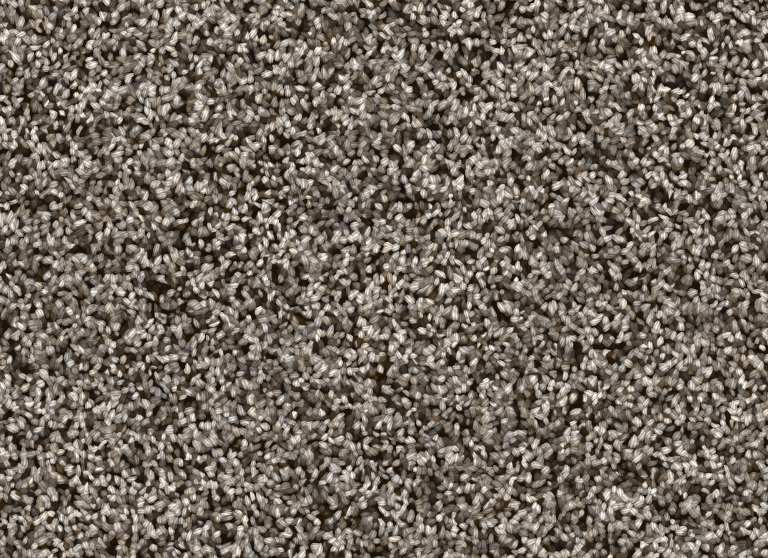
Reproduce this texture procedurally as a Shadertoy shader.

```glsl
// Dense cut-pile carpet of small, flecked yarn tufts in cream, taupe and dark brown.
// Each grid cell scatters two tilted oval tufts; a soft maximum of their heights
// picks the tuft on top and smooths its edges, with dark gaps left between them.

float hash(vec2 p) {
    return fract(sin(dot(p, vec2(127.1, 311.7))) * 43758.5453);
}

float valueNoise(vec2 p) {
    vec2 i = floor(p), f = fract(p);
    f = f * f * (3.0 - 2.0 * f);
    return mix(mix(hash(i), hash(i + vec2(1, 0)), f.x),
               mix(hash(i + vec2(0, 1)), hash(i + vec2(1, 1)), f.x), f.y);
}

// Adds one tuft to the running sum: rgb is weighted colour, a is weight
void addTuft(inout vec4 sum, vec2 p, vec2 id) {
    vec2 centre = vec2(hash(id + 0.13), hash(id + 7.31));
    float angle = 1.57 + (hash(id + 3.77) - 0.5) * 2.7;
    vec2 axis = vec2(cos(angle), sin(angle));
    vec2 offset = p - centre;
    vec2 local = vec2(dot(offset, axis), dot(offset, vec2(-axis.y, axis.x)));

    // Oval outline, slightly tapered toward one end
    float halfLength = mix(0.58, 0.86, hash(id + 11.9));
    float halfWidth = mix(0.40, 0.58, hash(id + 17.3)) * (1.0 - 0.25 * local.x);
    float d = length(local / vec2(halfLength, halfWidth));

    // Pale yarns tend to stand higher than dark ones
    float paleness = hash(id + 23.1);
    float height = 0.55 * hash(id + 29.7) + 0.3 * paleness - 0.8 * d * d;
    float weight = exp(9.0 * height) * smoothstep(1.18, 0.9, d);

    // Rounded shading, light from above, and fine strands along the yarn
    float shade = 1.12 - 0.5 * d * d + 0.16 * offset.y;
    shade += 0.12 * sin(local.y * 17.0 + local.x * 3.0 + 40.0 * paleness);
    float tone = (0.07 + 0.75 * paleness) * shade;

    // Warm grey yarn, some of it browner and some cooler
    float warmth = 0.6 + 0.9 * hash(id + 31.3);
    warmth += 1.1 * step(0.86, hash(id + 37.9)) * (1.0 - paleness);
    vec3 colour = tone + vec3(0.032, 0.0, -0.038) * warmth;
    sum += vec4(colour, 1.0) * weight;
}

void mainImage(out vec4 fragColor, in vec2 fragCoord) {
    vec2 uv = fragCoord / iResolution.y;
    vec2 grid = uv * 76.0;
    // Bend the grid a little so that no rows show
    grid += 0.7 * vec2(valueNoise(grid * 0.4), valueNoise(grid * 0.4 + 50.0));
    vec2 cell = floor(grid);
    vec2 inCell = fract(grid);

    // Dark gaps at the base of the pile
    vec4 sum = vec4(0.10, 0.075, 0.05, 1.0) * vec4(vec3(0.04), 0.04);

    for (int y = -1; y <= 1; y++) {
        for (int x = -1; x <= 1; x++) {
            vec2 neighbour = vec2(x, y);
            for (int k = 0; k < 2; k++) {
                addTuft(sum, inCell - neighbour, cell + neighbour + 191.7 * float(k));
            }
        }
    }
    vec3 colour = sum.rgb / sum.a;

    // Fibre fuzz and faint broad unevenness of the pile
    colour *= 0.87 + 0.26 * valueNoise(uv * 230.0);
    colour *= 0.93 + 0.14 * valueNoise(uv * 13.0);

    fragColor = vec4(clamp(colour, 0.0, 1.0), 1.0);
}
```
